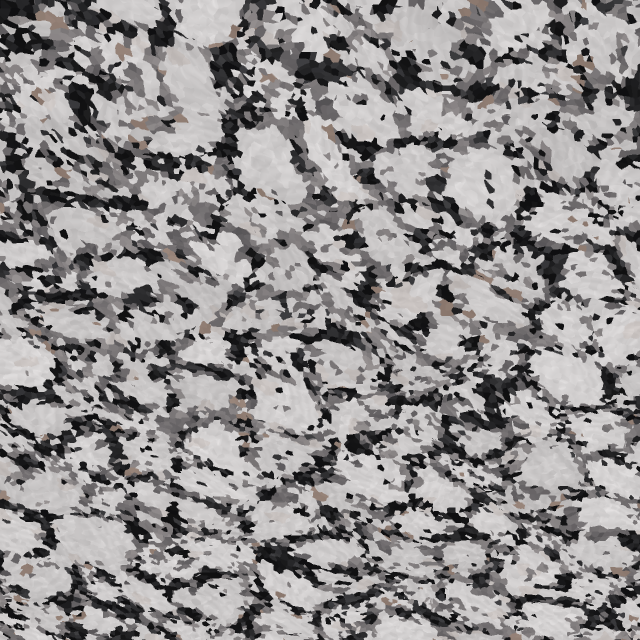
A three.js fragment shader for this texture:

```glsl
varying vec2 vUv;

// Grain densities, in cells per canvas at the top edge
const vec2 FELDSPAR_SCALE = vec2(8.0, 9.0);
const vec2 MICA_SCALE = vec2(30.0, 37.0);
const vec2 QUARTZ_SCALE = vec2(42.0, 50.0);
const vec2 CRYSTAL_SCALE = vec2(90.0, 92.0);

// Layout
const float TILT = 0.24;
const vec2 RECESSION = vec2(0.3, 0.45);
const float JITTER = 0.85;
const float EDGE_SOFTNESS = 0.0005;

// Mineral shares: a higher level gives fewer grains
const float MICA_LEVEL = 0.82;
const float QUARTZ_LEVEL = 0.68;
const float SPECK_LEVEL = 0.985;
const float RUST_LEVEL = 0.93;

// Colours
const vec3 FELDSPAR_DULL = vec3(0.69, 0.68, 0.68);
const vec3 FELDSPAR_PALE = vec3(0.86, 0.85, 0.85);
const vec3 QUARTZ_DARK = vec3(0.33, 0.32, 0.33);
const vec3 QUARTZ_PALE = vec3(0.60, 0.58, 0.58);
const vec3 MICA_BLACK = vec3(0.06, 0.06, 0.065);
const vec3 MICA_GREY = vec3(0.25, 0.25, 0.26);
const vec3 RUST = vec3(0.61, 0.51, 0.45);

struct Cell {
  vec2 centre;
  float border;
  vec3 rnd;
};

vec3 hash3(vec2 id, float seed) {
  vec3 v = fract(id.xyx * vec3(0.1031, 0.1030, 0.0973) + seed * 0.137);
  v += dot(v, v.yxz + 33.33);
  return fract((v.xxy + v.yzz) * v.zyx);
}

// Nearest cell, with the gap between the two nearest centres as border
Cell cellular(vec2 p, vec2 scale, float seed) {
  vec2 q = p * scale;
  vec2 base = floor(q);
  float nearest = 9.0;
  float second = 9.0;
  Cell cell;
  cell.centre = p;
  cell.rnd = vec3(0.5);
  for (int j = -1; j <= 1; j++) {
    for (int i = -1; i <= 1; i++) {
      vec2 id = base + vec2(float(i), float(j));
      vec3 rnd = hash3(id, seed);
      vec2 centre = id + 0.5 + JITTER * (rnd.xy - 0.5);
      float d = length(centre - q);
      if (d < nearest) {
        second = nearest;
        nearest = d;
        cell.centre = centre / scale;
        cell.rnd = hash3(id, seed + 3.7);
      } else {
        second = min(second, d);
      }
    }
  }
  cell.border = second - nearest;
  return cell;
}

// Receding, tilted slab with wavering grain outlines
vec2 slabPosition(vec2 uv) {
  float depth = 1.0 - uv.y;
  vec2 p = vec2((uv.x - 0.5) * (1.0 + RECESSION.x * depth),
                -depth * (1.0 + RECESSION.y * depth));
  p.y += TILT * p.x;
  p += 0.009 * sin(p.yx * vec2(23.0, 19.0) + 2.0 * sin(p * 13.0));
  p += 0.0016 * sin(p.yx * vec2(170.0, 150.0) + 2.0 * sin(p * 97.0));
  return p;
}

vec3 granite(vec2 uv) {
  vec2 p = slabPosition(uv);
  Cell crystal = cellular(p, CRYSTAL_SCALE, 1.0);
  vec2 c = mix(crystal.centre, p, 0.3);
  Cell feldspar = cellular(c, FELDSPAR_SCALE, 2.0);
  Cell mica = cellular(c, MICA_SCALE, 5.0);
  Cell quartz = cellular(c, QUARTZ_SCALE, 8.0);

  // Dark minerals gather in the seams between large feldspars
  float seam = 1.0 - smoothstep(0.0, 0.5, feldspar.border)
                   * mix(0.5, 1.15, feldspar.rnd.x);
  float drift = 0.04 * sin(p.x * 9.0 + 2.0 * sin(p.y * 6.0)) * sin(p.y * 11.0);
  float micaScore = 0.5 * mica.rnd.x + 0.3 * crystal.rnd.x + 0.4 * seam + drift;
  float quartzScore = 0.5 * quartz.rnd.x + 0.25 * crystal.rnd.y + 0.35 * seam;

  if (micaScore > MICA_LEVEL || crystal.rnd.x > SPECK_LEVEL) {
    return mix(MICA_BLACK, MICA_GREY, crystal.rnd.z * crystal.rnd.z);
  }
  if (quartzScore > QUARTZ_LEVEL) {
    float tone = 0.65 * quartz.rnd.y + 0.35 * crystal.rnd.z;
    vec3 grey = mix(QUARTZ_DARK, QUARTZ_PALE, tone);
    return mix(grey, RUST, 0.7 * step(RUST_LEVEL, quartz.rnd.z));
  }

  // Feldspar with cloudy patches, cleavage streaks and pale cracks
  float angle = 6.283 * feldspar.rnd.z;
  float across = dot(p, vec2(cos(angle), sin(angle)));
  float streak = sin(across * 310.0 + 2.0 * sin(p.x * 61.0 + p.y * 47.0));
  float crack = 1.0 - smoothstep(0.0, 0.12, quartz.border);
  float tone = 0.22 + 0.35 * feldspar.rnd.y + 0.25 * quartz.rnd.y
             + 0.25 * crystal.rnd.z + 0.08 * streak + 0.16 * crack - 0.15 * seam;
  vec3 pale = mix(FELDSPAR_DULL, FELDSPAR_PALE, tone);
  return mix(pale, RUST, 0.15 * step(RUST_LEVEL, mica.rnd.z));
}

void main() {
  // Four taps smooth the grain edges
  vec3 colour = vec3(0.0);
  for (int k = 0; k < 4; k++) {
    vec2 corner = vec2(mod(float(k), 2.0), floor(float(k) * 0.5)) * 2.0 - 1.0;
    colour += 0.25 * granite(vUv + EDGE_SOFTNESS * corner);
  }
  gl_FragColor = vec4(colour, 1.0);
}
```
